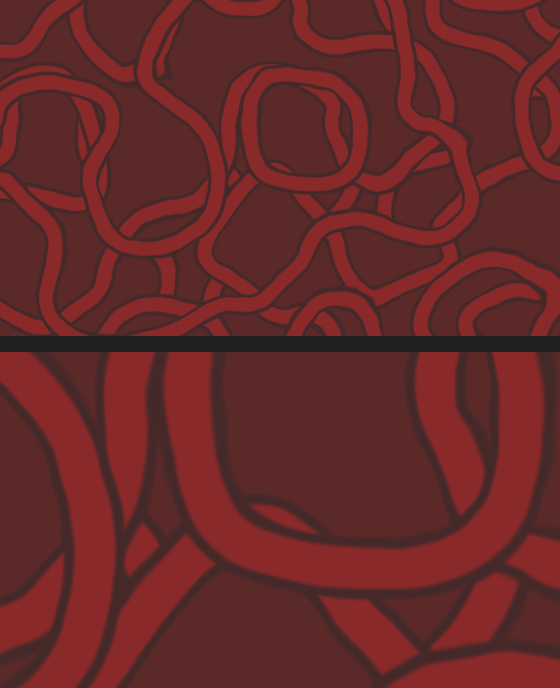
Top, the full canvas; bottom, a detail of the centre.
Reproduce this pattern procedurally as a WebGL 2 fragment shader.

```glsl
#version 300 es
precision highp float;

uniform vec2 u_resolution;
out vec4 fragColor;

float hash(vec2 p) {
    vec3 q = fract(p.xyx * vec3(0.1031, 0.1030, 0.0973));
    q += dot(q, q.yzx + 33.33);
    return fract((q.x + q.y) * q.z);
}

vec2 gradientAt(vec2 cell) {
    float angle = 6.2832 * hash(cell + 71.0);
    return vec2(cos(angle), sin(angle));
}

float gradientNoise(vec2 p) {
    vec2 i = floor(p), f = fract(p);
    vec2 u = f * f * f * (f * (f * 6.0 - 15.0) + 10.0);
    vec2 e = vec2(1.0, 0.0);
    float low = mix(dot(gradientAt(i), f), dot(gradientAt(i + e), f - e), u.x);
    float high = mix(dot(gradientAt(i + e.yx), f - e.yx),
                     dot(gradientAt(i + 1.0), f - 1.0), u.x);
    return mix(low, high, u.y);
}

vec2 noise2(vec2 p) {
    return vec2(gradientNoise(p), gradientNoise(p + vec2(37.4, 91.7)));
}

// Signed arc tiling: zero along the curves, alternating sign across them
float arcTiles(vec2 p) {
    vec2 cell = floor(p), f = fract(p);
    float flip = step(0.5, hash(cell));
    f.x = mix(f.x, 1.0 - f.x, flip);
    float radius = min(length(f), length(f - 1.0));
    float side = 1.0 - 2.0 * mod(cell.x + cell.y + flip, 2.0);
    return side * (0.5 - radius);
}

// One layer of meandering curves, turned and bent by noise
float meander(vec2 p, float layer) {
    float angle = 0.4 + layer * 1.1;
    vec2 q = mat2(cos(angle), sin(angle), -sin(angle), cos(angle)) * p;
    q += 17.3 * (layer + 1.0);
    vec2 bend = 0.13 * noise2(q * 1.9) + 0.075 * noise2(q * 4.3 + 5.0);
    vec2 wobble = 0.003 * noise2(q * 22.0);
    return arcTiles((q + bend + wobble) * 2.85);
}

// Divide by the slope so that the tubes keep an even width
float curveDistance(vec2 p, float layer) {
    float e = 0.002;
    float d = meander(p, layer);
    vec2 slope = vec2(meander(p + vec2(e, 0.0), layer),
                      meander(p + vec2(0.0, e), layer)) - d;
    return d / max(length(slope) / e, 1.3);
}

void main() {
    vec2 p = gl_FragCoord.xy / u_resolution.y;
    float blur = 0.0032;

    vec3 ground = vec3(0.36, 0.16, 0.16);
    vec3 outline = vec3(0.27, 0.16, 0.16);
    vec3 tube = vec3(0.54, 0.16, 0.16);

    float top = curveDistance(p, 0.0);
    float middle = curveDistance(p, 1.0);
    float bottom = curveDistance(p, 2.0);

    // Bottom tubes live in some enclosed areas and end beneath their borders
    float hidden = 1.0 - step(0.0, min(top, middle));
    vec3 distances = abs(vec3(bottom, middle, top)) + vec3(hidden, 0.0, 0.0);

    // Stack the outlined tubes from bottom to top
    vec3 color = ground;
    for (int i = 0; i < 3; i++) {
        float d = distances[i];
        color = mix(outline, color, smoothstep(-blur, blur, d - 0.0315));
        color = mix(tube, color, smoothstep(-blur, blur, d - 0.0207));
    }
    fragColor = vec4(color, 1.0);
}
```
